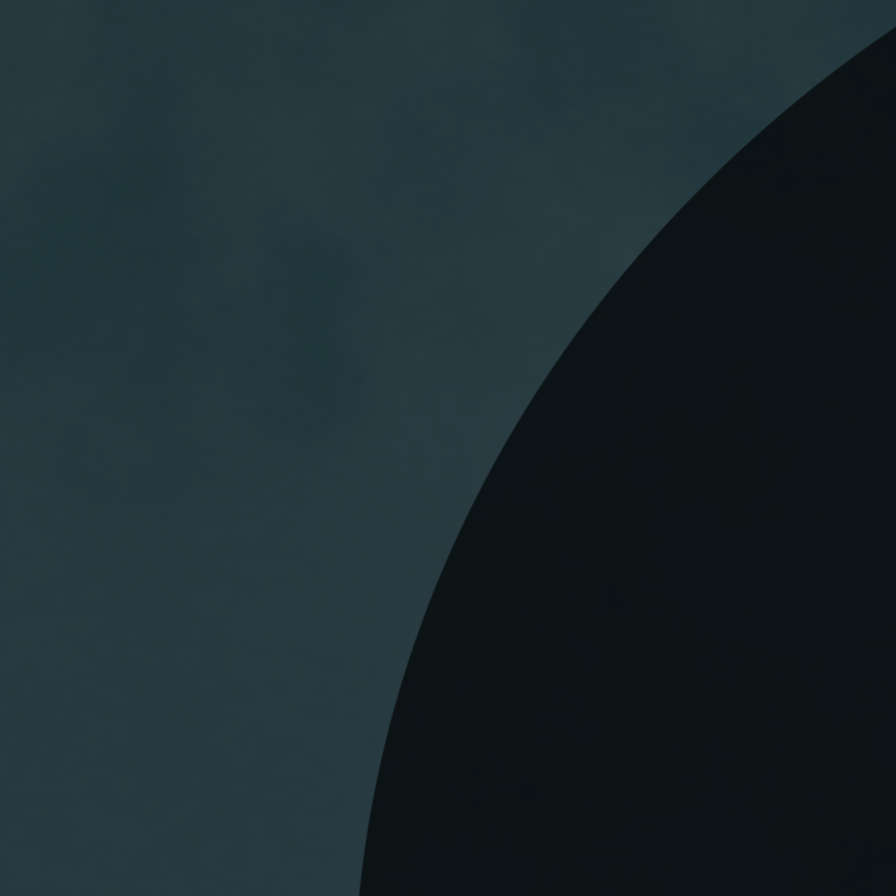
A three.js fragment shader for this background:

```glsl
// A mottled slate-teal wall, cut at the lower right by a huge near-black disc.
// The disc is a slightly flattened ellipse centred off the canvas; layered
// value noise gives the wall its cloudy stains and fine paper grain.
varying vec2 vUv;

float hash(vec2 p) {
  return fract(sin(dot(p, vec2(127.1, 311.7))) * 43758.5453);
}

float valueNoise(vec2 p) {
  vec2 cell = floor(p);
  vec2 f = fract(p);
  f = f * f * (3.0 - 2.0 * f);
  float low = mix(hash(cell), hash(cell + vec2(1.0, 0.0)), f.x);
  float high = mix(hash(cell + vec2(0.0, 1.0)), hash(cell + vec2(1.0, 1.0)), f.x);
  return mix(low, high, f.y);
}

float fbm(vec2 p) {
  float sum = 0.0;
  float weight = 0.5;
  for (int i = 0; i < 5; i++) {
    sum += weight * valueNoise(p);
    p = mat2(0.8, 0.6, -0.6, 0.8) * p * 2.03 + 7.3;
    weight *= 0.5;
  }
  return sum / 0.96875;
}

// Soft round stain, strongest at its centre
float stain(vec2 p, vec2 center, float radius) {
  vec2 d = (p - center) / radius;
  return exp(-dot(d, d));
}

void main() {
  vec2 p = vUv;
  float clouds = fbm(p * 6.0 + 3.0) - 0.5;
  float grain = fbm(p * vec2(60.0, 85.0)) - 0.5;

  // Wall: cloudy above, calmer and a little lighter below
  float cloudiness = mix(0.25, 1.0, smoothstep(0.25, 0.75, p.y));
  vec3 wall = mix(vec3(0.150, 0.226, 0.252), vec3(0.143, 0.222, 0.244), smoothstep(0.1, 0.9, p.y));
  wall += vec3(0.055, 0.040, 0.042) * clouds * cloudiness;

  // Greener, darker stains across the upper wall
  vec2 warped = p + 0.12 * clouds;
  float stains = stain(warped, vec2(0.04, 0.71), 0.12)
               + stain(warped, vec2(0.38, 0.73), 0.08)
               + stain(warped, vec2(0.52, 0.88), 0.09)
               + stain(warped, vec2(0.34, 0.59), 0.08);
  wall -= vec3(0.018, 0.009, 0.011) * stains;
  wall += 0.012 * grain;

  // Disc: signed distance to the flattened ellipse
  float edge = length((p - vec2(1.927, -0.121)) * vec2(1.0, 1.118)) - 1.5322;
  wall += 0.006 * exp(-max(edge, 0.0) * 18.0);
  vec3 disc = vec3(0.047, 0.074, 0.084) + 0.007 * clouds + 0.003 * grain;

  vec3 color = mix(disc, wall, smoothstep(-0.0015, 0.0015, edge));
  gl_FragColor = vec4(color, 1.0);
}
```
